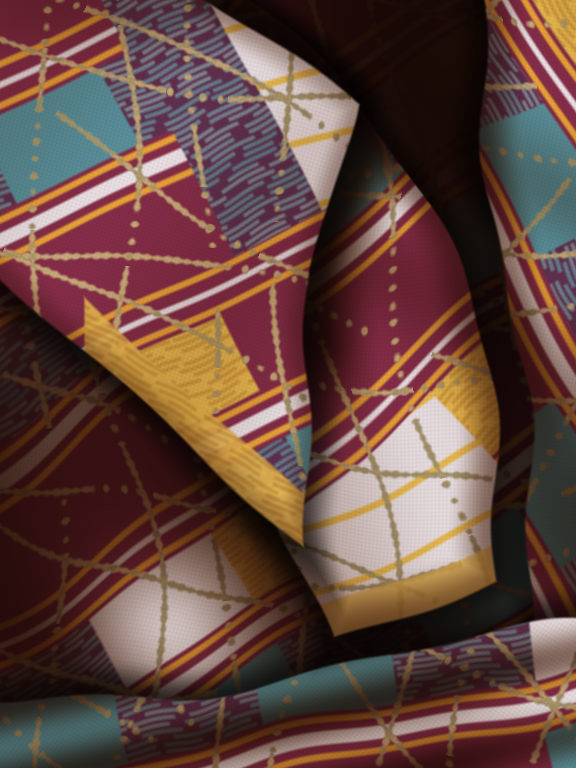
Write a Shadertoy shader that draws this texture.

```glsl
// Draped patchwork cloth: diagonal stripes, hatched blocks and gold dotted threads in folds.
const vec3 MAROON = vec3(0.50, 0.17, 0.27);
const vec3 TEAL   = vec3(0.34, 0.54, 0.58);
const vec3 WHITE  = vec3(0.88, 0.84, 0.85);
const vec3 YELLOW = vec3(0.88, 0.70, 0.30);
const vec3 ORANGE = vec3(0.88, 0.61, 0.21);
const vec3 PURPLE = vec3(0.36, 0.18, 0.29);
const vec3 GOLD   = vec3(0.83, 0.73, 0.50);
const vec3 DEEP   = vec3(0.07, 0.028, 0.02);
const float CELL = 0.18;        // patch size
const float SOFT = 0.0026;      // edge softness
const vec3 THREAD_ANGLE = vec3(1.12, -0.98, -0.62);
const vec3 THREAD_GAP   = vec3(0.105, 0.16, 0.25);
const vec4 NO_BLOCK = vec4(9.0, 9.0, 9.1, 9.1);

float hash(vec2 p) {
    p = fract(p * vec2(0.1031, 0.1137) + 0.37);
    p += dot(p, p.yx + 33.33);
    return fract((p.x + p.y) * p.x * 7.13);
}

vec2 turn(vec2 p, float a) {
    vec2 d = vec2(cos(a), sin(a));
    return vec2(dot(p, d), d.x * p.y - d.y * p.x);
}

// Coverage of a shape whose signed distance is negative inside
float fill(float d) { return 1.0 - smoothstep(-SOFT, SOFT, d); }

// Signed distance to the line a-b, positive on its left
float side(vec2 p, vec2 a, vec2 b) {
    vec2 e = normalize(b - a);
    return e.x * (p.y - a.y) - e.y * (p.x - a.x);
}

// Box with lower left corner b.xy and upper right corner b.zw
float box(vec2 p, vec4 b) {
    vec2 d = max(b.xy - p, p - b.zw);
    return max(d.x, d.y);
}

// Rows of short brush dashes
float dashes(vec2 q) {
    float wave = q.y / 0.0085 + 0.24 * sin(q.x * 60.0);
    float row = floor(wave);
    float x = q.x / 0.07 + 9.0 * hash(vec2(row, 3.0));
    float size = 0.5 + 0.5 * hash(vec2(row, floor(x)));
    return fill(abs(fract(wave) - 0.5) * 0.0085 - 0.0026)
         * fill((abs(fract(x) - 0.5) - 0.5 * size) * 0.07);
}

vec3 hatch(vec2 q) {
    vec3 ink = mix(TEAL, WHITE * 0.8, 0.6 * hash(vec2(floor(q.y / 0.025), 5.0)));
    return mix(PURPLE, ink, 0.75 * dashes(q));
}

vec3 patchColor(vec2 q, vec2 cell) {
    float k = mod(cell.x + 4.0 * cell.y, 11.0);
    if (k == 4.0 || k == 2.0) return TEAL;
    if (k == 6.0) return WHITE;
    if (k == 7.0) return mix(YELLOW, ORANGE * 0.8, 0.5 * dashes(q));
    return k == 3.0 || k == 5.0 ? hatch(q) : MAROON;
}

// Distance to a thread made of solid runs, dotted runs and gaps
float thread(vec2 q, float angle, float gap) {
    vec2 r = turn(q, angle);
    float id = floor(r.y / gap);
    float across = r.y - (id + 0.5) * gap - 0.018 * sin(r.x * 9.0 + id * 4.0);
    float style = hash(vec2(floor(r.x / 0.08 + id * 0.37), id));
    float rough = 0.0016 * sin(r.x * 310.0) * sin(r.x * 173.0 + id);
    float bead = length(vec2((fract(r.x / 0.022) - 0.5) * 0.022, across)) - 0.0044;
    return style > 0.88 ? 1.0 : (style < 0.5 ? abs(across) - 0.0035 : bead) - rough;
}

// Printed cloth; the block is a white piece with a hatched strip on its left
vec3 cloth(vec2 p, float angle, vec2 offset, float bend, vec4 block) {
    p += bend * vec2(sin(p.y * 13.0 + 1.0), sin(p.x * 11.0 + p.y * 6.0) + 0.4 * sin(p.x * 29.0));
    vec2 q = turn(p, angle) + offset;
    vec2 cell = floor(q / CELL);
    vec3 col = mix(patchColor(q, cell - vec2(1, 0)), patchColor(q, cell),
                   smoothstep(0.0, 2.0 * SOFT / CELL, fract(q.x / CELL)));
    // Striped border between rows of patches
    float row = round(q.y / CELL), s = abs(q.y - row * CELL);
    col = mix(col, MAROON, fill(s - 0.034));
    col = mix(col, WHITE, fill(s - mix(0.004, 0.009, mod(row, 2.0))));
    col = mix(col, ORANGE, fill(abs(s - 0.024) - 0.0042));
    col = mix(col, hatch(q), fill(box(q, block - vec4(0.125, 0, 0.125, 0))));
    float line = abs(fract((q.y + 0.25 * q.x) / 0.085) - 0.5) * 0.085 - 0.0045;
    col = mix(col, mix(WHITE, YELLOW, fill(line)), fill(box(q, block)));
    // Gold print, then weave
    for (int i = 0; i < 3; i++) {
        float d = thread(q, THREAD_ANGLE[i], THREAD_GAP[i]);
        col = mix(col, GOLD * (1.0 - 0.35 * col.g), 0.9 * fill(d));
    }
    return col * (1.0 + 0.03 * sin(q.x * 900.0) * sin(q.y * 900.0));
}

vec3 lit(vec3 col, float light) {
    return col * pow(vec3(max(light, 0.01)), vec3(0.9, 1.1, 1.25)) + DEEP * (1.0 - light);
}

// Lays a panel over the scene with a soft shadow around it
vec3 lay(vec3 under, vec3 panel, float inside) {
    return mix(under * mix(0.4, 1.0, smoothstep(0.0, 0.05, -inside)), panel, fill(-inside));
}

void mainImage(out vec4 fragColor, in vec2 fragCoord) {
    vec2 p = fragCoord / iResolution.y;
    p.x += 0.375 - 0.5 * iResolution.x / iResolution.y;
    vec2 w = p + 0.006 * vec2(sin(p.y * 25.0), sin(p.x * 21.0 + 2.0));
    float fold = sin(p.x * 14.0 + p.y * 17.0 + 1.5 * sin(p.y * 9.0));

    // Shadowed cloth behind, with one lit crease
    vec2 c = p - vec2(0.22, 0.18);
    float light = 0.21 + 0.08 * fold + 0.6 * exp(-dot(c, c) * 90.0) + 0.3 * smoothstep(0.6, 0.75, p.x);
    light *= 1.0 - 0.85 * smoothstep(0.55, 0.8, p.y) * smoothstep(0.35, 0.55, p.x);
    vec3 col = lit(cloth(p, 0.58, vec2(0.16, 0.22), 0.012, NO_BLOCK), light);

    // Right panel
    float inside = w.x - 0.63 - 0.06 * smoothstep(0.8, 0.45, w.y);
    light = 0.4 + 0.5 * smoothstep(0.0, 0.06, inside) * smoothstep(0.3, 0.65, p.y) + 0.12 * fold;
    col = lay(col, lit(cloth(p, -1.05, vec2(0.41, -0.72), 0.01, NO_BLOCK), light), inside);

    // Hem along the bottom
    inside = 0.09 + 0.10 * smoothstep(0.2, 0.75, w.x) - w.y;
    light = 0.5 + 0.25 * sin(p.y * 60.0 - p.x * 14.0) + 0.25 * smoothstep(0.55, 0.75, p.x);
    col = lay(col, lit(cloth(p, 0.21, vec2(-0.35, 0.24), 0.008, NO_BLOCK), light), inside);

    // Rounded lobe in the middle
    float edge = 0.40 + 0.07 * smoothstep(0.64, 0.86, w.y), bulge = max(w.y - 0.45, 0.0);
    float rim = side(w, vec2(0.43, 0.165), vec2(0.635, 0.24));
    inside = min(0.645 - 1.05 * bulge * bulge - w.x,
                 min(rim, side(w, vec2(0.365, 0.315), vec2(0.43, 0.165))));
    float crease = smoothstep(0.40, 0.56, p.y) * (1.0 - smoothstep(0.02, 0.10, p.x - edge));
    light = (0.88 + 0.12 * fold) * (1.0 - 0.85 * crease) * mix(0.5, 1.0, smoothstep(0.0, 0.06, inside));
    vec3 panel = cloth(p, 0.70, vec2(-0.17, 0.317), 0.008, vec4(0.2, 0.0, 0.58, 0.327));
    panel = mix(panel, YELLOW, 0.8 * fill(rim - 0.045));
    col = lay(col, lit(panel, light), inside);

    // Large lit panel at the upper left, with a yellow turned edge
    rim = side(w, vec2(0.0, 0.64), vec2(0.365, 0.315));
    inside = min(min(rim, edge - w.x), side(w, vec2(0.47, 0.86), vec2(0.273, 1.0)));
    light = 0.95 + 0.07 * sin(p.x * 13.0 - p.y * 9.0) - 0.2 * smoothstep(0.9, 1.0, p.y);
    light *= mix(0.7, 1.0, smoothstep(0.0, 0.035, inside));
    panel = cloth(p, 0.47, vec2(-0.345, -0.43), 0.004, vec4(0.355, 0.03, 0.6, 0.6));
    vec3 turned = mix(YELLOW, ORANGE * 0.8, 0.5 * dashes(turn(p, -0.5)));
    panel = mix(panel, turned, 0.9 * fill(max(rim - 0.05, 0.11 - p.x)));
    col = lay(col, lit(panel, light), inside);

    fragColor = vec4(clamp(col, 0.0, 1.0), 1.0);
}
```
